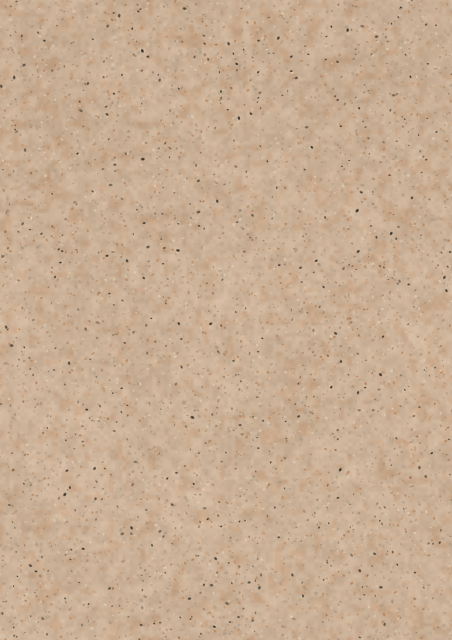
This texture is drawn by a WebGL 2 fragment shader. Its source:

```glsl
#version 300 es
precision highp float;
// Sand-coloured solid surface with fine dark, amber, grey and pale grains.

uniform vec2 u_resolution;
out vec4 fragColor;

// Colours
const vec3 BASE  = vec3(0.800, 0.699, 0.597);
const vec3 WARM  = vec3(0.785, 0.645, 0.525);
const vec3 DARK  = vec3(0.200, 0.180, 0.155);
const vec3 BROWN = vec3(0.480, 0.350, 0.235);
const vec3 AMBER = vec3(0.690, 0.475, 0.300);
const vec3 GREY  = vec3(0.610, 0.560, 0.480);
const vec3 PALE  = vec3(0.900, 0.835, 0.755);

// Grain layers: cells per canvas height, share of cells filled,
// smallest and largest radius in canvas heights
const vec4 DARK_GRAINS  = vec4( 84.0, 0.10, 0.0010, 0.0024);
const vec4 BROWN_GRAINS = vec4( 90.0, 0.12, 0.0009, 0.0019);
const vec4 AMBER_GRAINS = vec4(100.0, 0.28, 0.0010, 0.0022);
const vec4 GREY_GRAINS  = vec4( 96.0, 0.32, 0.0012, 0.0028);
const vec4 PALE_GRAINS  = vec4( 94.0, 0.24, 0.0010, 0.0021);
const float EDGE_SOFTNESS = 0.0013;

// Mottling
const float FINE_SCALE  = 170.0;
const float CLOUD_SCALE = 62.0;
const float BROAD_SCALE = 9.0;
const float FINE_AMOUNT  = 0.050;
const float CLOUD_AMOUNT = 0.050;
const float BROAD_AMOUNT = 0.022;
const float WARM_AMOUNT  = 0.75;
const float TOP_SHADE    = 0.012;

// Integer hash: three random values for a cell and a seed
vec3 hash3(vec2 cell, float seed) {
    uvec3 v = uvec3(ivec3(vec3(cell, seed)));
    v = v * 1664525u + 1013904223u;
    v.x += v.y * v.z; v.y += v.z * v.x; v.z += v.x * v.y;
    v ^= v >> 16u;
    v.x += v.y * v.z; v.y += v.z * v.x; v.z += v.x * v.y;
    return vec3(v >> 8u) / 16777216.0;
}

// Smooth value noise in 0..1
float noise(vec2 p, float seed) {
    vec2 cell = floor(p);
    vec2 f = fract(p);
    f = f * f * (3.0 - 2.0 * f);
    float low  = mix(hash3(cell, seed).x, hash3(cell + vec2(1, 0), seed).x, f.x);
    float high = mix(hash3(cell + vec2(0, 1), seed).x, hash3(cell + vec2(1, 1), seed).x, f.x);
    return mix(low, high, f.y);
}

// Coverage of scattered, slightly oblong grains of varied strength
float grains(vec2 p, vec4 layer, float faintest, float seed) {
    vec2 home = floor(p * layer.x);
    float soft = max(EDGE_SOFTNESS, 0.6 / u_resolution.y);
    float cover = 0.0;
    for (int y = -1; y <= 1; y++) {
        for (int x = -1; x <= 1; x++) {
            vec2 cell = home + vec2(x, y);
            vec3 place = hash3(cell, seed);
            vec3 shape = hash3(cell, seed + 1.0);
            if (place.z > layer.y) continue;

            vec2 d = p - (cell + place.xy) / layer.x;
            float angle = 6.2832 * shape.x;
            vec2 axis = vec2(cos(angle), sin(angle));
            vec2 local = vec2(dot(d, axis), dot(d, vec2(-axis.y, axis.x)));
            local *= vec2(0.85, 1.2);

            float radius = mix(layer.z, layer.w, shape.y * shape.y);
            float disc = 1.0 - smoothstep(radius - soft, radius + soft, length(local));
            cover = max(cover, disc * mix(faintest, 1.0, shape.z));
        }
    }
    return cover;
}

void main() {
    vec2 p = gl_FragCoord.xy / u_resolution.y;

    // Cloudy ground with warm patches
    float fine  = noise(p * FINE_SCALE, 1.0) - 0.5;
    float cloud = noise(p * CLOUD_SCALE, 2.0) - 0.5;
    float broad = noise(p * BROAD_SCALE, 3.0) - 0.5;
    float warmth = smoothstep(0.52, 0.95, noise(p * CLOUD_SCALE * 1.3, 4.0));
    vec3 color = mix(BASE, WARM, warmth * WARM_AMOUNT);
    color += fine * FINE_AMOUNT + cloud * CLOUD_AMOUNT + broad * BROAD_AMOUNT;
    color -= TOP_SHADE * smoothstep(0.5, 1.0, p.y);

    // Grains, from the faint ones up to the dark ones
    color = mix(color, GREY,  0.55 * grains(p, GREY_GRAINS,  0.20, 10.0));
    color = mix(color, PALE,  0.75 * grains(p, PALE_GRAINS,  0.20, 20.0));
    color = mix(color, AMBER, 0.75 * grains(p, AMBER_GRAINS, 0.20, 30.0));
    color = mix(color, BROWN, 0.80 * grains(p, BROWN_GRAINS, 0.30, 40.0));
    color = mix(color, DARK,  0.95 * grains(p, DARK_GRAINS,  0.35, 50.0));

    fragColor = vec4(color, 1.0);
}
```
